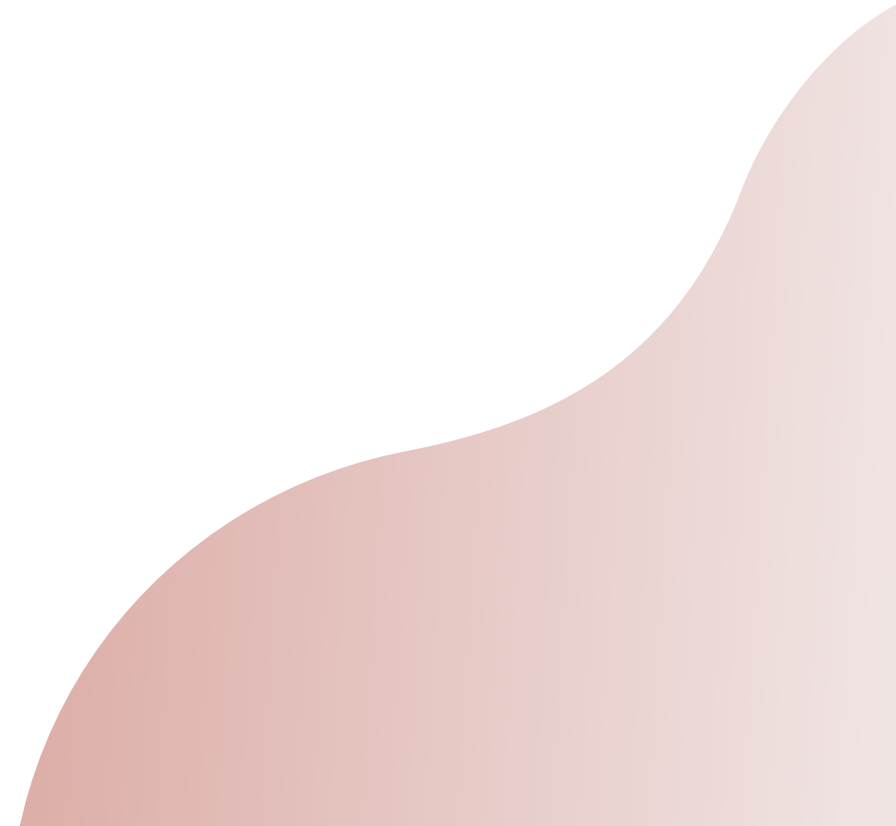
This background is drawn by a WebGL 2 fragment shader. Its source:

```glsl
#version 300 es
precision highp float;
// A soft rose wave fills the lower right of a white canvas.
// Its rim is three joined cubic curves, flattened into short edges that give
// a signed distance; a slightly tilted linear gradient colours the inside.

uniform vec2 u_resolution;
out vec4 fragColor;

const float CANVAS_HEIGHT = 0.922; // canvas width is 1
const int CURVE_STEPS = 24;
const vec3 WHITE = vec3(1.0);
const vec3 DEEP_ROSE = vec3(0.861, 0.672, 0.648);
const vec3 PALE_ROSE = vec3(0.941, 0.894, 0.890);

vec2 cubicPoint(vec2 a, vec2 b, vec2 c, vec2 d, float t) {
    float s = 1.0 - t;
    return s * s * s * a + 3.0 * s * s * t * b + 3.0 * s * t * t * c + t * t * t * d;
}

// Outline state: x is the squared distance, y is the inside/outside sign.
vec2 addEdge(vec2 outline, vec2 p, vec2 a, vec2 b) {
    vec2 edge = b - a;
    vec2 rel = p - a;
    vec2 gap = rel - edge * clamp(dot(rel, edge) / dot(edge, edge), 0.0, 1.0);
    outline.x = min(outline.x, dot(gap, gap));
    bool spans = (a.y > p.y) != (b.y > p.y);
    if (spans && rel.x < edge.x * rel.y / edge.y) outline.y = -outline.y;
    return outline;
}

vec2 addCurve(vec2 outline, vec2 p, vec2 a, vec2 b, vec2 c, vec2 d) {
    vec2 last = a;
    for (int i = 1; i <= CURVE_STEPS; i++) {
        vec2 next = cubicPoint(a, b, c, d, float(i) / float(CURVE_STEPS));
        outline = addEdge(outline, p, last, next);
        last = next;
    }
    return outline;
}

// Signed distance to the wave, negative inside.
float waveDistance(vec2 p) {
    vec2 foot = vec2(0.022, 0.0);
    vec2 shoulder = vec2(0.456, 0.419);
    vec2 bend = vec2(0.823, 0.698);
    vec2 crest = vec2(1.0, 0.917);
    vec2 outline = vec2(100.0, 1.0);
    outline = addCurve(outline, p, foot, vec2(0.069, 0.215), vec2(0.238, 0.378), shoulder);
    outline = addCurve(outline, p, shoulder, vec2(0.632, 0.453), vec2(0.754, 0.529), bend);
    outline = addCurve(outline, p, bend, vec2(0.854, 0.786), vec2(0.922, 0.875), crest);

    // Close the shape outside the canvas
    vec2 farTop = vec2(1.2, 1.02);
    vec2 farRight = vec2(1.2, -0.2);
    vec2 farLeft = vec2(0.0, -0.2);
    outline = addEdge(outline, p, crest, farTop);
    outline = addEdge(outline, p, farTop, farRight);
    outline = addEdge(outline, p, farRight, farLeft);
    outline = addEdge(outline, p, farLeft, foot);
    return sqrt(outline.x) * outline.y;
}

vec3 roseGradient(vec2 p, float tilt) {
    float along = p.x + tilt * (0.4 - p.y);
    return mix(DEEP_ROSE, PALE_ROSE, clamp(along, 0.0, 1.0));
}

void main() {
    vec2 p = gl_FragCoord.xy / u_resolution * vec2(1.0, CANVAS_HEIGHT);
    float softness = 0.75 / u_resolution.x;
    float cover = 1.0 - smoothstep(-softness, softness, waveDistance(p));
    fragColor = vec4(mix(WHITE, roseGradient(p, 0.06), cover), 1.0);
}
```
